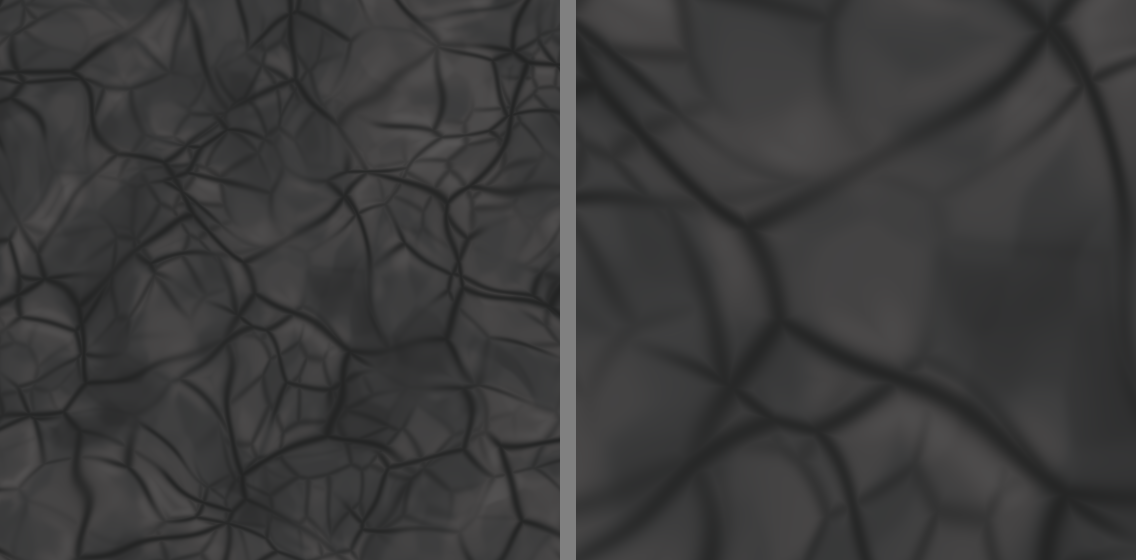
Left: the whole. Right: its middle third, enlarged.
Write a WebGL 1 fragment shader that draws this texture.

```glsl
precision highp float;
uniform vec2 u_resolution;

vec2 hash2(vec2 p) {
  return fract(sin(vec2(dot(p, vec2(127.1, 311.7)), dot(p, vec2(269.5, 183.3)))) * 4375.85);
}

// Cellular noise: x = distance to the nearest cell border, y = blurred cell tone
vec2 cells(vec2 p) {
  vec2 home = floor(p), nearCell = home, nearOffset = vec2(0.0);
  float nearest = 9.0;
  for (int j = -1; j <= 1; j++) {
    for (int i = -1; i <= 1; i++) {
      vec2 cell = home + vec2(float(i), float(j));
      vec2 offset = cell + hash2(cell) - p;
      float d = dot(offset, offset);
      if (d < nearest) {
        nearest = d;
        nearCell = cell;
        nearOffset = offset;
      }
    }
  }
  float border = 9.0, tone = 0.0, total = 0.0;
  for (int j = -2; j <= 2; j++) {
    for (int i = -2; i <= 2; i++) {
      vec2 cell = nearCell + vec2(float(i), float(j));
      vec2 offset = cell + hash2(cell) - p;
      vec2 across = offset - nearOffset;
      if (dot(across, across) > 0.0001) {
        border = min(border, dot(0.5 * (offset + nearOffset), normalize(across)));
      }
      float weight = exp(-7.0 * dot(offset, offset));
      tone += weight * hash2(cell + 71.0).x;
      total += weight;
    }
  }
  return vec2(border, tone / total);
}

// Layered sines, roughly -1 to 1
float waves(vec2 p) {
  return 0.5 * sin(p.x + 1.7 * sin(p.y * 0.8)) + 0.5 * sin(p.y * 1.3 - p.x * 0.6 + 1.4 * sin(p.x * 1.1 + 2.0));
}

float crack(float dist, float width) {
  return exp(-dist * dist / (width * width));
}

void main() {
  vec2 uv = gl_FragCoord.xy / u_resolution.y;

  // Bend the cell borders into curved cracks
  vec2 bent = uv + 0.03 * vec2(waves(uv * 11.0), waves(uv.yx * 10.0 + 5.0));
  bent += 0.004 * sin(uv.yx * vec2(43.0, 37.0) + 2.0 * sin(uv * 19.0));
  vec2 skewed = vec2(bent.x + 0.35 * bent.y, bent.y - 0.2 * bent.x);

  vec2 large = cells(bent * 4.6 + 3.0);
  vec2 medium = cells(skewed * vec2(7.0, 8.5) + 17.0);
  vec2 fine = cells(bent * vec2(15.0, 13.0) + 41.0);
  vec2 speck = cells(bent * vec2(25.0, 21.0) + 63.0);
  float largeDist = large.x / 4.6, mediumDist = medium.x / 7.7, fineDist = fine.x / 14.0;

  // Cracks fade in and out along their length
  float strong = 0.4 + 0.6 * smoothstep(-0.7, 0.2, waves(uv * 13.0 + 2.0));
  float partial = 0.15 + 0.75 * smoothstep(-0.4, 0.5, waves(uv * 15.0 + 8.0));
  float crowded = 0.55 * smoothstep(-0.3, 0.6, waves(uv * 9.0 + 4.0));
  float dark = strong * crack(largeDist, 0.0068);
  dark = max(dark, partial * crack(mediumDist, 0.0063));
  dark = max(dark, crowded * crack(fineDist, 0.0062));

  // Mottled stone with soft pale smudges beside the cracks
  float tone = 0.243 + 0.03 * (large.y - 0.5) + 0.055 * (medium.y - 0.5);
  tone += 0.055 * (fine.y - 0.5) + 0.045 * (speck.y - 0.5);
  float rim = crack(min(largeDist, mediumDist) - 0.018, 0.011);
  tone += 0.035 * rim * smoothstep(0.0, 0.8, waves(uv * vec2(27.0, 23.0) + 6.0));
  vec3 stone = tone + mix(vec3(-0.001, 0.0, 0.002), vec3(0.006, 0.0, 0.0), smoothstep(0.235, 0.28, tone));

  // Cracks sit in a faint wide shadow
  stone -= 0.016 * strong * crack(largeDist, 0.018);
  gl_FragColor = vec4(mix(stone, vec3(0.134, 0.137, 0.136), 0.88 * dark), 1.0);
}
```
